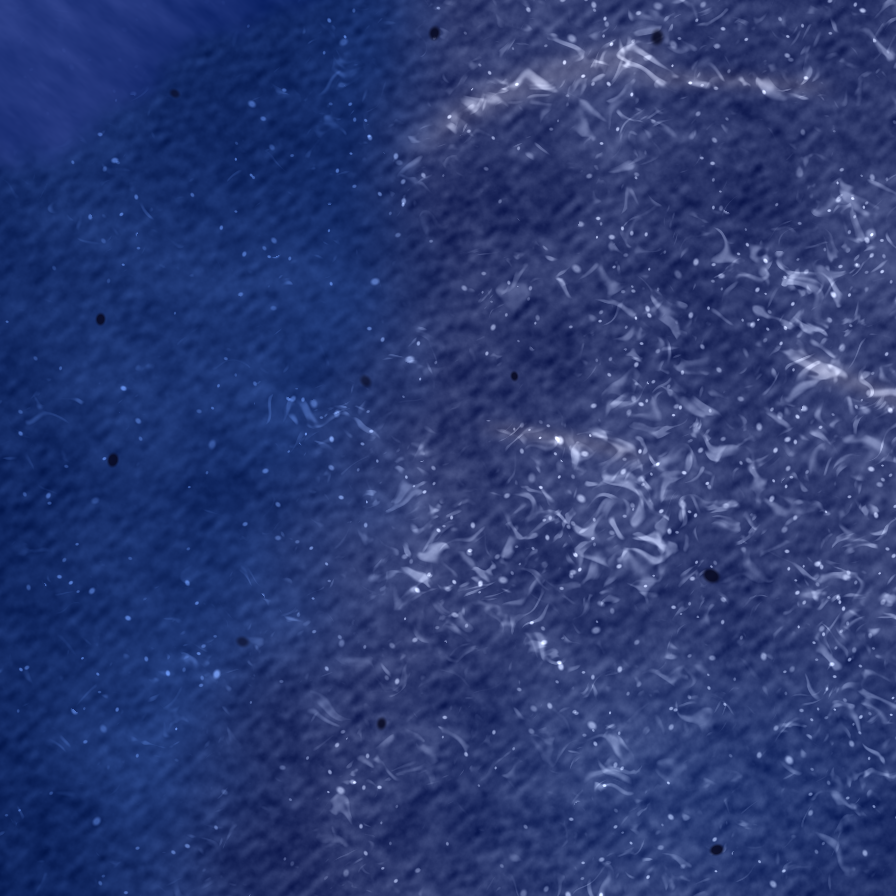
Write a Shadertoy shader that draws this texture.

```glsl
// Rough blue mineral surface: saturated blue on the left, greyer slate on the right.
// Soft colour zones carry embossed noise grain, curled bright flakes, pale ridges,
// tiny sparkling specks and a few dark pits; a smooth film covers one corner.

const vec3 DEEP_BLUE  = vec3(0.075, 0.165, 0.395);
const vec3 MID_BLUE   = vec3(0.125, 0.225, 0.470);
const vec3 SLATE      = vec3(0.185, 0.228, 0.425);
const vec3 FILM_BLUE  = vec3(0.130, 0.205, 0.480);
const vec3 BLUE_LIGHT = vec3(0.60, 0.75, 1.00);
const vec3 GREY_LIGHT = vec3(1.00, 1.01, 0.96);
const vec3 PIT_COLOUR = vec3(0.03, 0.04, 0.14);

float hash(vec2 p) {
    return fract(sin(dot(p, vec2(127.1, 311.7))) * 43758.55);
}

float noise(vec2 p) {
    vec2 i = floor(p), f = fract(p);
    f = f * f * (3.0 - 2.0 * f);
    return mix(mix(hash(i), hash(i + vec2(1, 0)), f.x),
               mix(hash(i + vec2(0, 1)), hash(i + vec2(1, 1)), f.x), f.y);
}

float fbm(vec2 p) {
    float sum = 0.0, amp = 0.53;
    for (int i = 0; i < 4; i++) {
        sum += amp * noise(p);
        p = mat2(0.8, 0.6, -0.6, 0.8) * p * 2.03 + 17.3;
        amp *= 0.5;
    }
    return sum;
}

vec2 rotate(vec2 p, float a) {
    return mat2(cos(a), -sin(a), sin(a), cos(a)) * p;
}

// Soft elliptical patch
float blob(vec2 p, vec2 centre, vec2 size) {
    vec2 d = (p - centre) / size;
    return exp(-dot(d, d));
}

// Soft ridge along a bent line
float ridge(vec2 p, vec2 centre, float halfLength, float slope, float bend, float width) {
    vec2 d = p - centre;
    float across = (d.y - slope * d.x - bend * d.x * d.x) / width;
    return exp(-across * across) * smoothstep(halfLength, halfLength * 0.5, abs(d.x));
}

// Round dots scattered in a jittered grid; fewer where chance is low
float dots(vec2 p, float cells, float chance, float radius, float seed) {
    vec2 id = floor(p * cells), key = id + seed;
    vec2 centre = 0.3 + 0.4 * vec2(hash(key + 3.1), hash(key + 7.7));
    float r = radius * (0.6 + 0.6 * hash(key + 5.3));
    float d = length(rotate(fract(p * cells) - centre, 6.3 * hash(key + 2.9)) * vec2(1.0, 1.3));
    return step(hash(key), chance) * smoothstep(r * 1.4, r * 0.4, d) * (0.4 + 0.6 * hash(key + 9.2));
}

// Curled bright chips from warped, stretched noise
float flakes(vec2 p, float scale, float angle, float cover) {
    vec2 warp = vec2(noise(p * 34.0), noise(p * 34.0 + 51.0)) - 0.5;
    vec2 q = rotate(p + warp * 0.032, angle) * scale * vec2(0.55, 1.0);
    float n = 0.7 * noise(q) + 0.3 * noise(q * 1.9 + 23.0);
    return smoothstep(0.83 - 0.26 * cover, 1.02 - 0.20 * cover, n);
}

void mainImage(out vec4 fragColor, in vec2 fragCoord) {
    vec2 uv = fragCoord / iResolution.xy;
    float mottle = fbm(uv * 6.0 + 4.0) - 0.5;
    float patches = fbm(uv * 13.0 + 31.0) - 0.5;

    // Colour zones
    float edge = 0.25 + 0.20 * smoothstep(0.0, 0.8, uv.y) + 0.12 * mottle;
    float grey = smoothstep(-1.0, 1.0, (uv.x - edge) / mix(0.17, 0.06, uv.y));
    float film = smoothstep(-0.025, 0.035, uv.y - 0.80 - 0.62 * uv.x + 0.08 * patches);
    float dark = blob(uv, vec2(0.39, 0.88), vec2(0.14, 0.16));
    float pale = clamp(0.33 + 1.2 * mottle + 0.9 * patches - 0.5 * dark
                     + 0.35 * blob(uv, vec2(0.06, 0.72), vec2(0.12, 0.13)), 0.0, 1.0);
    vec3 slate = mix(SLATE, MID_BLUE, 0.55 * blob(uv, vec2(0.82, 0.1), vec2(0.3, 0.17)));
    vec3 colour = mix(mix(DEEP_BLUE, MID_BLUE, pale), slate, grey);
    vec3 light = mix(BLUE_LIGHT, GREY_LIGHT, grey);

    // Pale ridges and areas rich in flakes
    float ridges = ridge(uv, vec2(0.60, 0.91), 0.17, 0.35, -1.1, 0.022)
                 + ridge(uv, vec2(0.82, 0.91), 0.13, -0.05, -0.3, 0.012)
                 + ridge(uv, vec2(0.63, 0.51), 0.11, -0.18, -0.5, 0.011)
                 + ridge(uv, vec2(0.96, 0.57), 0.09, -0.40, 0.0, 0.014);
    float rough = 0.75 * blob(uv, vec2(0.70, 0.40), vec2(0.20, 0.10))
                + 0.85 * blob(uv, vec2(1.0, 0.30), vec2(0.11, 0.28))
                + 0.55 * blob(uv, vec2(0.88, 0.96), vec2(0.25, 0.07))
                + 0.45 * blob(uv, vec2(0.84, 0.64), vec2(0.20, 0.16))
                + 0.50 * blob(uv, vec2(0.51, 0.34), vec2(0.06, 0.06))
                + 0.40 * blob(uv, vec2(0.28, 0.80), vec2(0.11, 0.04));
    float cover = clamp(0.12 + 0.22 * grey + rough + 0.5 * ridges + 1.5 * patches, 0.0, 1.0);

    // Embossed grain and long faint scratches
    vec2 g = rotate(uv, 0.75) * vec2(80.0, 125.0);
    float relief = noise(g) - noise(g + vec2(0.35, 0.7));
    float grain = 0.09 * relief + 0.15 * (fbm(uv * 85.0) - 0.5);
    float scratch = noise(rotate(uv, -0.6) * vec2(14.0, 110.0)) - 0.5;
    float tone = grain * mix(0.75, 1.05, grey) + 0.025 * scratch * (1.0 - 0.6 * uv.y);
    tone += 0.10 * mottle + 0.14 * patches * grey;
    tone += ridges * (0.02 + 0.13 * noise(uv * vec2(50.0, 75.0)));

    // Flakes and specks
    float chips = 0.7 * flakes(uv, 95.0, -0.6, cover) + 0.5 * flakes(uv + 5.0, 125.0, 0.75, cover);
    tone += chips * (0.10 + 0.32 * cover);
    for (int i = 0; i < 3; i++) {
        float k = float(i);
        vec2 p = rotate(uv, 0.4 + k) + 3.0;
        tone += dots(p, 42.0 + 17.0 * k, 0.04 + 0.09 * cover, 0.19, 40.0 * k) * (0.32 + 0.2 * cover);
    }
    colour += light * tone;
    colour += vec3(0.035, 0.015, -0.015) * ridges * grey;

    // Dark pits
    float pit = dots(uv, 13.0, 0.035, 0.10, 77.0);
    colour = mix(colour, PIT_COLOUR, min(1.0, 1.5 * pit) * 0.9);

    // Smooth film in the upper left corner
    float sheen = fbm(rotate(uv, -0.7) * vec2(22.0, 60.0)) - 0.5;
    vec3 filmColour = FILM_BLUE + vec3(0.9, 0.85, 1.0) * (0.12 * sheen + 0.10 * mottle);
    filmColour -= vec3(0.07, 0.06, 0.07) * smoothstep(0.10, 0.32, uv.x);
    colour = mix(colour, filmColour, film * 0.93);

    fragColor = vec4(clamp(colour, 0.0, 1.0), 1.0);
}
```
